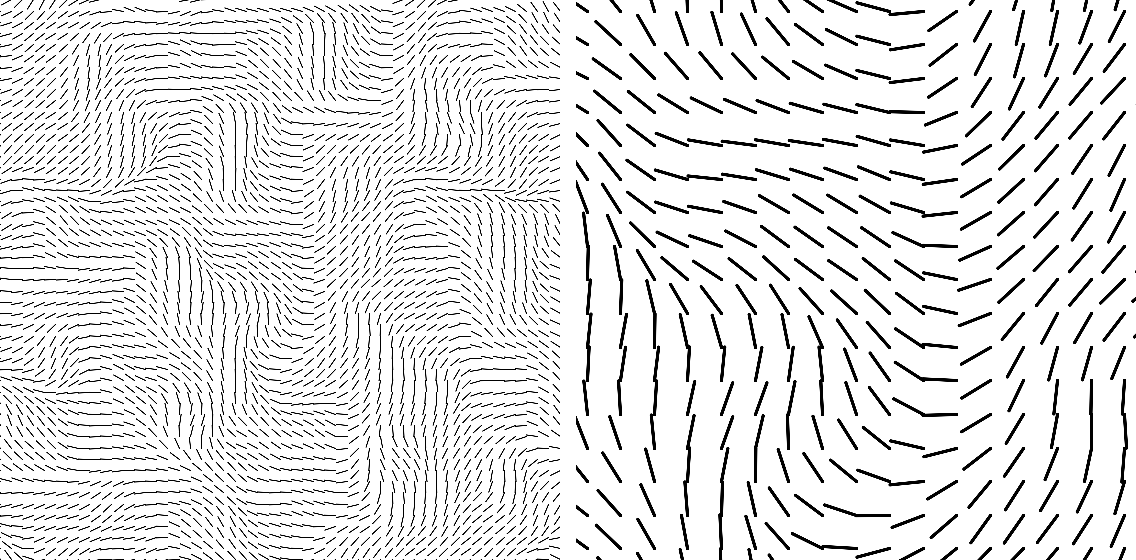
Left: the whole. Right: its middle third, enlarged.
This pattern is drawn by a Shadertoy shader. Its source:

```glsl
// Flow field of short black strokes on white, turned by layered gradient noise.

const float PI = 3.14159265;
const float CELLS = 50.0;           // grid points across the canvas
const float STROKE_LENGTH = 1.0;    // in grid cells
const float STROKE_WIDTH = 0.00196; // in canvas units
const float EDGE_SOFTNESS = 0.25;   // half the edge blend, in screen samples
const float FIELD_SCALE = 2.9;      // broad swells across the canvas
const float TURN = 3.3;             // radians per unit of noise
const vec3 PAPER = vec3(1.0);
const vec3 INK = vec3(0.0);

// Integer hash of a lattice point, 0 to 1
float hash(ivec2 lattice) {
    uvec2 q = uvec2(lattice + 4096) * uvec2(1597u, 3571u);
    uint n = (q.x ^ (q.y << 7)) * 747796u + q.y * 28411u;
    n = (n ^ (n >> 15)) * 73244475u;
    n = (n ^ (n >> 13)) * 73244475u;
    n ^= n >> 16;
    return float(n & 65535u) / 65536.0;
}

// Contribution of one lattice corner: random unit gradient dot offset
float cornerSlope(vec2 lattice, vec2 offset) {
    float a = 2.0 * PI * hash(ivec2(lattice));
    return dot(vec2(cos(a), sin(a)), offset);
}

float gradientNoise(vec2 p) {
    vec2 i = floor(p), f = p - i;
    vec2 w = f * f * f * (f * (f * 6.0 - 15.0) + 10.0);
    vec2 e = vec2(1.0, 0.0);
    float low = mix(cornerSlope(i, f), cornerSlope(i + e.xy, f - e.xy), w.x);
    float high = mix(cornerSlope(i + e.yx, f - e.yx), cornerSlope(i + e.xx, f - e.xx), w.x);
    return mix(low, high, w.y);
}

float layeredNoise(vec2 p, int octaves) {
    float sum = 0.0, amplitude = 1.0;
    for (int k = 0; k < octaves; k++) {
        sum += amplitude * gradientNoise(p);
        p = p * 2.0 + vec2(17.3, 9.7);
        amplitude *= 0.5;
    }
    return sum;
}

// Stroke direction, swinging around the leftward horizontal
vec2 flowDirection(vec2 position, float scale, float turn) {
    float angle = PI + turn * layeredNoise(position * scale + vec2(3.4, 6.1), 3);
    return vec2(cos(angle), sin(angle));
}

float segmentDistance(vec2 p, vec2 start, vec2 span) {
    vec2 d = p - start;
    float t = clamp(dot(d, span) / dot(span, span), 0.0, 1.0);
    return length(d - span * t);
}

// Distance to the nearest stroke that starts on a nearby grid point
float strokeDistance(vec2 uv, float cells, float resolution) {
    vec2 home = floor(uv * cells);
    float nearest = 1.0;
    for (int y = -1; y <= 2; y++) {
        for (int x = -1; x <= 2; x++) {
            vec2 gridPoint = (home + vec2(x, y)) / cells;
            // Centre the start on a screen sample to keep thin strokes crisp
            vec2 start = (floor(gridPoint * resolution) + 0.5) / resolution;
            vec2 span = flowDirection(gridPoint, FIELD_SCALE, TURN) * STROKE_LENGTH / cells;
            nearest = min(nearest, segmentDistance(uv, start, span));
        }
    }
    return nearest;
}

void mainImage(out vec4 fragColor, in vec2 fragCoord) {
    float resolution = min(iResolution.x, iResolution.y);
    vec2 uv = fragCoord / resolution;
    float edge = (strokeDistance(uv, CELLS, resolution) - 0.5 * STROKE_WIDTH) * resolution;
    float ink = 1.0 - smoothstep(-EDGE_SOFTNESS, EDGE_SOFTNESS, edge);
    fragColor = vec4(mix(PAPER, INK, ink), 1.0);
}
```
